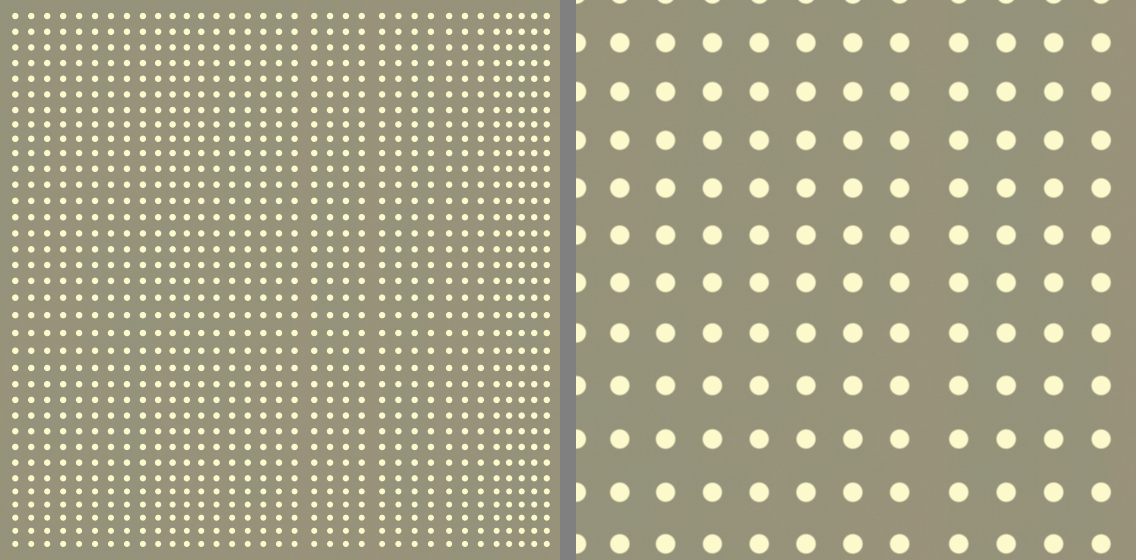
Left, the full canvas; right, a detail of the centre.
Write a WebGL 2 fragment shader that draws this pattern.

```glsl
#version 300 es
precision highp float;
// Cream dots in 35 uneven columns and rows on a mottled olive-grey ground.

uniform vec2 u_resolution;
out vec4 fragColor;

const int COUNT = 35;              // dots across and down
const float SPAN = 768.0;          // design units across the canvas
const float COLUMN_START = 21.0;
const float COLUMN_PITCH = 21.7;
const float ROW_START = 22.0;
const float ROW_PITCH = 21.5;
const float RADIUS = 4.4;
const float TIGHT_SHRINK = 0.3;    // smaller dots in the crowded lowest rows
const float RADIUS_JITTER = 0.12;
const float EDGE_SOFTNESS = 0.6;
const float GRAIN = 0.006;
const vec3 CREAM = vec3(0.99, 0.98, 0.80);
const vec3 GROUND_COOL = vec3(0.575, 0.575, 0.482);
const vec3 GROUND_WARM = vec3(0.602, 0.573, 0.478);

float hash(vec2 p) {
    return fract(sin(dot(p, vec2(127.1, 311.7))) * 43758.5453);
}

float valueNoise(vec2 p) {
    vec2 cell = floor(p);
    vec2 f = fract(p);
    f = f * f * (3.0 - 2.0 * f);
    float low = mix(hash(cell), hash(cell + vec2(1.0, 0.0)), f.x);
    float high = mix(hash(cell + vec2(0.0, 1.0)), hash(cell + vec2(1.0)), f.x);
    return mix(low, high, f.y);
}

// Column centre from the left: three wide gaps, then a crowded right edge.
float columnCentre(float i) {
    float drift = 0.17 * min(i, 8.0)
                - 7.5 * smoothstep(8.0, 13.0, i)
                - 0.3 * clamp(i - 13.0, 0.0, 5.0)
                + 0.6 * clamp(i - 23.0, 0.0, 3.0)
                - 4.5 * clamp(i - 30.0, 0.0, 4.0);
    float gaps = 5.3 * step(18.5, i) + 6.3 * step(22.5, i) + 3.3 * step(26.5, i);
    return COLUMN_START + COLUMN_PITCH * i + drift + gaps;
}

// Row centre from the top: spacing swells past the middle, then tightens.
float rowCentre(float j) {
    float drift = -1.85 * clamp(j - 6.0, 0.0, 3.0)
                + 3.0 * smoothstep(10.0, 15.0, j)
                + 13.0 * smoothstep(16.5, 23.0, j)
                - 3.5 * clamp(j - 29.0, 0.0, 5.0);
    return ROW_START + ROW_PITCH * j + drift;
}

// Soft vertical band around a given x.
float band(float x, float centre, float width) {
    float d = (x - centre) / width;
    return exp(-d * d);
}

vec3 groundColour(vec2 p) {
    float mottle = 0.6 * valueNoise(p / vec2(45.0, 110.0))
                 + 0.4 * valueNoise(p / 16.0 + 7.3);
    float warmth = mottle + 0.5 * band(p.x, 417.5, 12.0)
                 + 0.6 * band(p.x, 510.0, 12.0) + 0.4 * band(p.x, 603.0, 12.0);
    float grain = (hash(floor(p)) - 0.5) * GRAIN;
    return mix(GROUND_COOL, GROUND_WARM, clamp(warmth, 0.0, 1.0)) + grain;
}

void main() {
    vec2 p = gl_FragCoord.xy / u_resolution * SPAN;
    p.y = SPAN - p.y;   // rows count from the top

    // Nearest column and row
    vec2 offset = vec2(SPAN);
    vec2 id = vec2(0.0);
    for (int n = 0; n < COUNT; n++) {
        float k = float(n);
        vec2 d = abs(p - vec2(columnCentre(k), rowCentre(k)));
        if (d.x < offset.x) { offset.x = d.x; id.x = k; }
        if (d.y < offset.y) { offset.y = d.y; id.y = k; }
    }

    // Dot with slight variation in size
    float radius = RADIUS - TIGHT_SHRINK * smoothstep(28.0, 30.0, id.y)
                 + (hash(id) - 0.5) * RADIUS_JITTER;
    float pixel = SPAN / min(u_resolution.x, u_resolution.y);
    float edge = max(EDGE_SOFTNESS, 0.6 * pixel);
    float dotMask = 1.0 - smoothstep(-edge, edge, length(offset) - radius);

    fragColor = vec4(mix(groundColour(p), CREAM, dotMask), 1.0);
}
```
